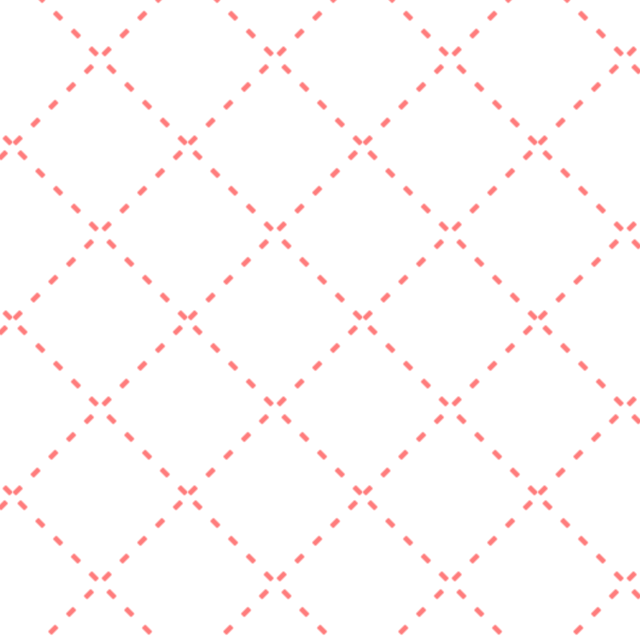
Reproduce this pattern procedurally as a WebGL 1 fragment shader.

```glsl
precision highp float;
// Diamond lattice of soft pink dashed diagonals on white.

uniform vec2 u_resolution;

const vec3 PAPER_COLOR = vec3(1.0);
const vec3 DASH_COLOR = vec3(1.0, 0.485, 0.485);

// Lengths are fractions of the canvas.
const float TILE = 0.27344;                     // repeat across and down
const vec2 ORIGIN = vec2(0.0198, 0.7692);       // a crossing on the mirror axis
const vec2 FIRST_DASH = vec2(0.01536, 0.01172); // first dash centre from ORIGIN
const float DASH_STEP = 0.0278;                 // offset of the next dash in x and y
const vec2 DASH_HALF = vec2(0.0079, 0.0039);    // half length, half width
const float CORNER = 0.0024;
const float SOFTNESS = 0.0021;
const int DASH_COUNT = 10;

float roundedBox(vec2 p, vec2 halfSize, float radius) {
    vec2 q = abs(p) - halfSize + radius;
    return length(max(q, 0.0)) + min(max(q.x, q.y), 0.0) - radius;
}

// Nearest offset of p from the origin of a repeating tile.
vec2 wrapTile(vec2 p) {
    return (fract(p / TILE + 0.5) - 0.5) * TILE;
}

// Distance to the dashes of one diagonal; the run restarts in every tile.
float dashedDiagonal(vec2 p) {
    float nearest = 1.0;
    for (int i = 0; i < DASH_COUNT; i++) {
        vec2 d = wrapTile(p - FIRST_DASH - DASH_STEP * float(i));
        vec2 alongAcross = vec2(d.x + d.y, d.y - d.x) * 0.70711;
        nearest = min(nearest, roundedBox(alongAcross, DASH_HALF, CORNER));
    }
    return nearest;
}

void main() {
    float side = min(u_resolution.x, u_resolution.y);
    vec2 p = gl_FragCoord.xy / side - ORIGIN;
    p.y = -p.y; // measure downwards

    // Falling diagonal and its mirror image
    float dist = min(dashedDiagonal(p), dashedDiagonal(vec2(-p.x, p.y)));

    float edge = max(SOFTNESS, 0.75 / side);
    float ink = 1.0 - smoothstep(-edge, edge, dist);
    gl_FragColor = vec4(mix(PAPER_COLOR, DASH_COLOR, ink), 1.0);
}
```
